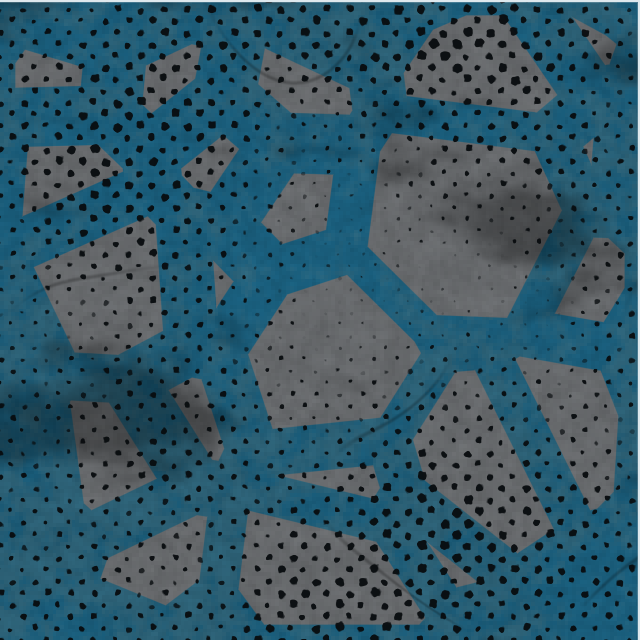
Write a three.js fragment shader that draws this pattern.

```glsl
varying vec2 vUv;

const vec3 BLUE = vec3(0.10, 0.37, 0.49);
const vec3 DUSTY_BLUE = vec3(0.17, 0.37, 0.45);
const vec3 STONE = vec3(0.40, 0.41, 0.42);
const vec3 INK = vec3(0.03, 0.045, 0.055);
const vec3 RIM = vec3(0.87, 0.91, 0.93);
const float STONE_GRID = 5.0;
const float MAX_WEIGHT = 0.6;
const float DOT_PITCH = 0.0365;

vec2 hash2(vec2 p) {
  vec3 q = fract(p.xyx * vec3(0.1031, 0.1030, 0.0973));
  q += dot(q, q.yzx + 33.33);
  return fract((q.xx + q.yz) * q.zy);
}

float corner(vec2 cell, vec2 offset) {
  float angle = 6.2832 * hash2(cell + 57.0).x;
  return dot(vec2(cos(angle), sin(angle)), offset);
}

// Gradient noise, roughly -0.7 to 0.7
float noise(vec2 p) {
  vec2 i = floor(p), f = p - i;
  vec2 u = f * f * f * (f * (f * 6.0 - 15.0) + 10.0);
  vec2 e = vec2(1.0, 0.0);
  return mix(mix(corner(i, f), corner(i + e, f - e), u.x),
             mix(corner(i + e.yx, f - e.yx), corner(i + 1.0, f - 1.0), u.x), u.y);
}

float fbm(vec2 p) {
  float sum = 0.0, gain = 1.0;
  for (int i = 0; i < 4; i++) {
    sum += gain * noise(p);
    p = p * 2.1 + 17.3;
    gain *= 0.6;
  }
  return sum;
}

// Stone centre in xy, its weight in z
vec3 site(vec2 id) {
  float size = hash2(id + 37.0).x;
  return vec3(id + 0.5 + 0.75 * (hash2(id + 11.0) - 0.5), MAX_WEIGHT * size * size);
}

// Signed inset distance of weighted Voronoi stones, positive inside
float stoneDistance(vec2 p) {
  vec2 home = floor(p), bestId = home;
  float best = 100.0;
  for (int y = -2; y <= 2; y++) {
    for (int x = -2; x <= 2; x++) {
      vec2 id = home + vec2(float(x), float(y));
      vec3 s = site(id);
      float power = dot(p - s.xy, p - s.xy) - s.z;
      if (power < best) { best = power; bestId = id; }
    }
  }
  vec3 own = site(bestId);
  float edge = 100.0;
  for (int y = -2; y <= 2; y++) {
    for (int x = -2; x <= 2; x++) {
      if (x == 0 && y == 0) continue;
      vec3 s = site(bestId + vec2(float(x), float(y)));
      float power = dot(p - s.xy, p - s.xy) - s.z;
      edge = min(edge, (power - best) / (2.0 * distance(s.xy, own.xy)));
    }
  }
  vec2 border = min(p, STONE_GRID - p);
  vec2 outside = step(bestId, vec2(-0.5)) + step(STONE_GRID - 0.5, bestId);
  float gap = mix(0.25, 0.11, own.z / MAX_WEIGHT);
  return min(edge - gap, min(border.x, border.y) - 0.12) - 10.0 * (outside.x + outside.y);
}

// Staggered ragged dots that swell and fade with the strength
float dots(vec2 p, float strength) {
  float ragged = 0.0028 * noise(p * 150.0);
  float ink = 0.0;
  for (int k = 0; k < 2; k++) {
    vec2 q = p / DOT_PITCH + 0.5 * float(k);
    vec2 id = floor(q);
    vec2 rnd = hash2(id + 91.0 * float(k));
    vec2 d = (q - id - 0.5 - 0.16 * (rnd - 0.5)) * DOT_PITCH;
    float radius = mix(0.0018, 0.0070, strength) * mix(0.7, 1.2, rnd.x);
    float shape = mix(length(d), max(abs(d.x), abs(d.y)), 0.4 * rnd.y) + ragged;
    float fade = smoothstep(-0.25, 0.35, strength + 0.5 * (rnd.y - 0.5));
    ink = max(ink, fade * (1.0 - smoothstep(radius - 0.0012, radius + 0.0012, shape)));
  }
  return ink;
}

// Thin faint curved line, shown only in patches
float crease(vec2 p) {
  float line = 1.0 - smoothstep(0.0, 0.012, abs(noise(p * 2.3 + 4.7)));
  return line * smoothstep(0.05, 0.35, noise(p * 4.0 + 31.0));
}

void main() {
  vec2 blockUv = floor(vUv * 170.0) / 170.0;
  float mottle = fbm(blockUv * 22.0);
  float grain = noise(blockUv * 75.0 + 8.0);
  float cloud = fbm(vUv * 2.4 + 6.0);

  // Mottled ground and stones
  float dust = smoothstep(-0.3, 0.3, 0.6 * mottle + 0.5 * cloud);
  vec3 ground = mix(BLUE, DUSTY_BLUE, dust) * (1.0 + 0.10 * mottle + 0.08 * grain);
  vec3 stone = STONE * (1.0 + 0.09 * mottle + 0.07 * grain);
  float inside = smoothstep(-0.006, 0.006, stoneDistance(vUv * STONE_GRID));
  vec3 color = mix(ground, stone, inside);

  // Broad smoky shadows and creases
  float smoke = smoothstep(0.12, 0.65, fbm(vUv * vec2(2.2, 4.2) + 23.0));
  color *= (1.0 - 0.30 * smoke) * (1.0 - 0.22 * crease(vUv));

  // Ink dots, heavier near the top and bottom
  float strength = 0.42 + 0.8 * noise(vUv * 2.7 + 13.0) + 0.5 * (abs(vUv.y - 0.5) - 0.2);
  color = mix(color, INK, 0.95 * dots(vUv, clamp(strength, 0.0, 1.0)));

  // Pale rim along the top and right
  float rim = smoothstep(0.9955, 0.9975, max(vUv.x, vUv.y));
  gl_FragColor = vec4(mix(color, RIM, rim), 1.0);
}
```
